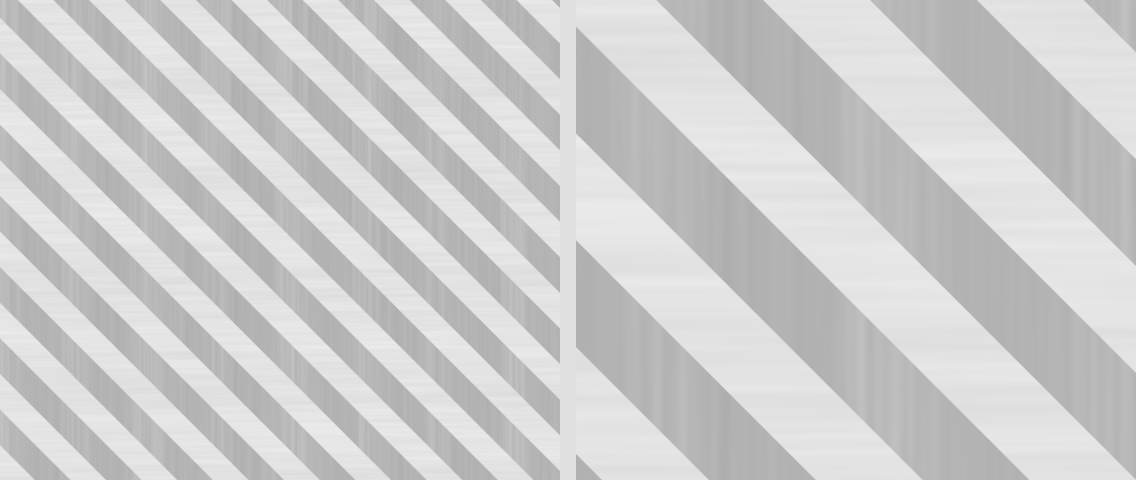
Left: the whole. Right: its middle third, enlarged.
This pattern is drawn by a WebGL 1 fragment shader. Its source:

```glsl
precision highp float;

uniform vec2 u_resolution;

// Lengths are fractions of the canvas height
const float STRIPE_PERIOD = 0.1484;
const float DARK_SHARE = 0.5;
const float EDGE_SOFTNESS_PX = 1.1;

const float LIGHT_TONE = 0.892;
const float DARK_TONE = 0.712;

// Brush grain: cells across and along the streaks
const vec2 FINE_GRAIN = vec2(150.0, 4.5);
const vec2 MEDIUM_GRAIN = vec2(62.0, 2.2);
const vec2 BROAD_GRAIN = vec2(13.0, 0.7);
const float LIGHT_GRAIN_GAIN = 0.042;
const float DARK_GRAIN_GAIN = 0.046;

// Slow sheen laid over the grain
const float LIGHT_SHEEN_PERIOD = 0.213;
const float LIGHT_SHEEN_PEAK = 0.27;
const float LIGHT_SHEEN_GAIN = 0.007;
const float DARK_SHEEN_PERIOD = 0.152;
const float DARK_SHEEN_GAIN = 0.024;

const float TAU = 6.2831853;

vec2 gradientAt(vec2 cell) {
  float h = fract(sin(dot(cell, vec2(127.1, 311.7))) * 43758.55);
  return vec2(cos(TAU * h), sin(TAU * h));
}

float gradientNoise(vec2 p) {
  vec2 i = floor(p);
  vec2 f = p - i;
  vec2 w = f * f * f * (f * (f * 6.0 - 15.0) + 10.0);
  float a = dot(gradientAt(i), f);
  float b = dot(gradientAt(i + vec2(1.0, 0.0)), f - vec2(1.0, 0.0));
  float c = dot(gradientAt(i + vec2(0.0, 1.0)), f - vec2(0.0, 1.0));
  float d = dot(gradientAt(i + vec2(1.0, 1.0)), f - vec2(1.0, 1.0));
  return mix(mix(a, b, w.x), mix(c, d, w.x), w.y);
}

// p.x runs across the streaks, p.y along them
float brushedGrain(vec2 p) {
  return 0.65 * gradientNoise(p * FINE_GRAIN)
       + 0.55 * gradientNoise(p * MEDIUM_GRAIN + 17.3)
       + 0.40 * gradientNoise(p * BROAD_GRAIN + 41.7);
}

float sheen(float x, float period, float peak) {
  return cos(TAU * (x - peak) / period);
}

// Horizontally brushed light metal
float lightMetal(vec2 p) {
  float grain = brushedGrain(p.yx + vec2(3.1, 5.7));
  return LIGHT_TONE + LIGHT_GRAIN_GAIN * grain
       + LIGHT_SHEEN_GAIN * sheen(p.y, LIGHT_SHEEN_PERIOD, LIGHT_SHEEN_PEAK);
}

// Vertically brushed dark metal, with brighter clusters of streaks
float darkMetal(vec2 p) {
  float grain = brushedGrain(p * vec2(1.0, 0.45) + vec2(8.4, 2.3));
  float cluster = 0.5 + 0.5 * sheen(p.x, DARK_SHEEN_PERIOD, 0.0);
  cluster *= cluster;
  return DARK_TONE + DARK_GRAIN_GAIN * grain * (0.7 + 0.8 * cluster)
       + DARK_SHEEN_GAIN * (cluster - 0.375);
}

void main() {
  // Measured from the upper left corner, y downwards
  vec2 p = vec2(gl_FragCoord.x, u_resolution.y - gl_FragCoord.y) / u_resolution.y;

  // Diagonal stripes, with a dark one centred on the corner
  float fromCentre = abs(fract((p.x - p.y) / STRIPE_PERIOD + 0.5) - 0.5) * STRIPE_PERIOD;
  float edge = fromCentre - 0.5 * DARK_SHARE * STRIPE_PERIOD;
  float softness = EDGE_SOFTNESS_PX / u_resolution.y;
  float lightMask = smoothstep(-softness, softness, edge);

  float tone = mix(darkMetal(p), lightMetal(p), lightMask);
  gl_FragColor = vec4(vec3(tone), 1.0);
}
```
